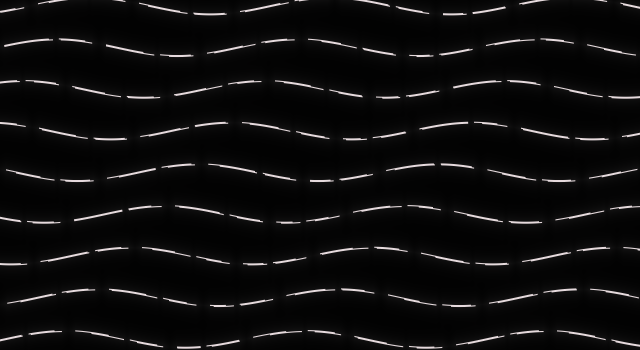
A Shadertoy shader for this pattern:

```glsl
// Rows of thin, pale dashed waves with a faint halo on black.
// Each row repeats the one above, slid left; the dash rhythm spans two waves.
// Every dash is two hairline strokes with unevenly trimmed ends.

float hash(vec2 p) {
    return fract(sin(dot(p, vec2(127.1, 311.7))) * 43758.5453);
}

// Signed distance along x to the interval [a, b]
float interval(float x, float a, float b) {
    return max(a - x, x - b);
}

// x: ink coverage, y: halo strength; one unit is the row spacing
vec2 dashedWave(vec2 p, float row, float px) {
    float x = p.x + 0.798 * row;
    float phase = 6.28318 * (x - 5.05) / 5.78;
    float slope = -0.217 * sin(phase);
    float dy = (p.y - row - 0.145 - 0.2 * cos(phase)) / sqrt(1.0 + slope * slope);

    // Four long-and-short pairs, then one pair with a halved first dash
    float tile = floor((x - 0.9) / 11.56);
    float s = x - 0.9 - tile * 11.56;
    float pair = min(floor(s / 2.43), 4.0);
    float t = s - pair * 2.43;
    float first = pair > 3.5 ? 0.58 : 1.17;

    // Pick the dash on this side of the narrow gap
    bool second = t > first + 0.07;
    float a = second ? first + 0.14 : 0.0;
    float b = second ? first + 0.94 : first;
    vec2 seed = vec2(pair * 2.0 + float(second) + tile * 10.0, row);

    // Two staggered strokes per dash
    float ink = 0.0;
    for (int k = 0; k < 2; k++) {
        float side = float(k);
        float trim = (b - a) * 0.35 * hash(seed + side * 17.3);
        float along = interval(t, a + trim * side, b - trim * (1.0 - side));
        float across = abs(dy - (side - 0.5) * 0.022) - 0.013;
        ink += clamp(0.5 - across / px, 0.0, 1.0) * clamp(0.5 - along / px, 0.0, 1.0);
    }

    // Halo dims in the gaps, including the one before the next pair
    float gap = max(0.0, min(interval(t, a, b), first + 1.26 - t));
    float halo = exp(-abs(dy) * 6.0) * exp(-gap * 4.0);
    return vec2(min(ink, 1.0), halo);
}

void mainImage(out vec4 fragColor, in vec2 fragCoord) {
    // 8.4 rows fill the height, counted from the top
    float px = 8.4 / iResolution.y;
    vec2 p = vec2(fragCoord.x, iResolution.y - fragCoord.y) * px;

    float nearest = floor(p.y + 0.355);
    float ink = 0.0;
    float halo = 0.0;
    for (int k = -1; k <= 1; k++) {
        vec2 wave = dashedWave(p, nearest + float(k), px);
        ink = max(ink, wave.x);
        halo += wave.y;
    }

    vec3 ground = vec3(0.003) + vec3(0.072, 0.070, 0.071) * halo;
    fragColor = vec4(mix(ground, vec3(0.90, 0.855, 0.865), ink), 1.0);
}
```
